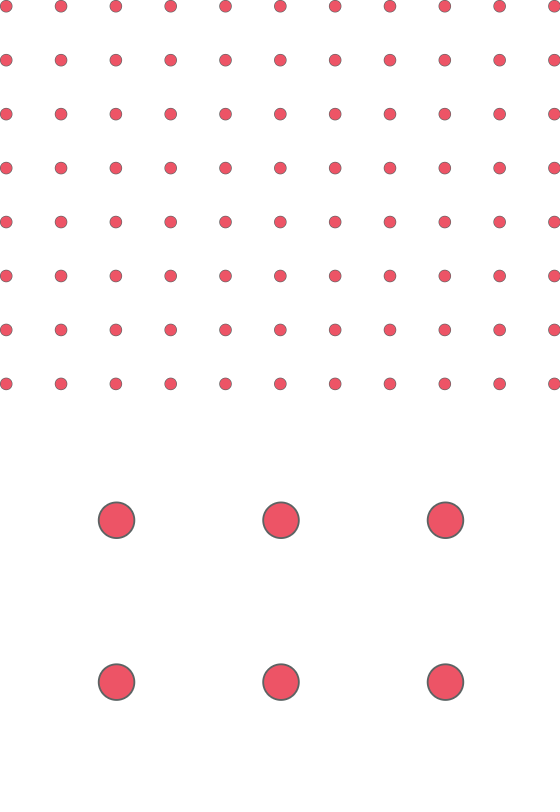
Top, the full canvas; bottom, a detail of the centre.
This pattern is drawn by a Shadertoy shader. Its source:

```glsl
// A regular grid of small coral discs with thin grey outlines on white.
// The canvas is folded into one cell per disc, and a circle distance
// function gives both the fill and the outline.

float coverage(float dist, float pixel) {
    return clamp(0.5 - dist / pixel, 0.0, 1.0);
}

void mainImage(out vec4 fragColor, in vec2 fragCoord) {
    // Canvas width is 1; y runs down from the top edge.
    float pixel = 1.0 / iResolution.x;
    vec2 p = vec2(fragCoord.x, iResolution.y - fragCoord.y) * pixel;

    // Eleven columns and eight rows, with the first disc in the top left corner.
    vec2 pitch = vec2(0.0979, 0.09635);
    vec2 cell = (p - 0.0111) / pitch;
    vec2 local = (fract(cell + 0.5) - 0.5) * pitch;

    // Distance to the middle of the outline.
    float dist = length(local) - 0.0106;
    float halfLine = 0.00055;

    // Grey disc first, then the coral fill inside it.
    vec3 color = vec3(1.0);
    color = mix(color, vec3(0.36, 0.39, 0.39), coverage(dist - halfLine, pixel));
    color = mix(color, vec3(0.93, 0.33, 0.40), coverage(dist + halfLine, pixel));

    fragColor = vec4(color, 1.0);
}
```
